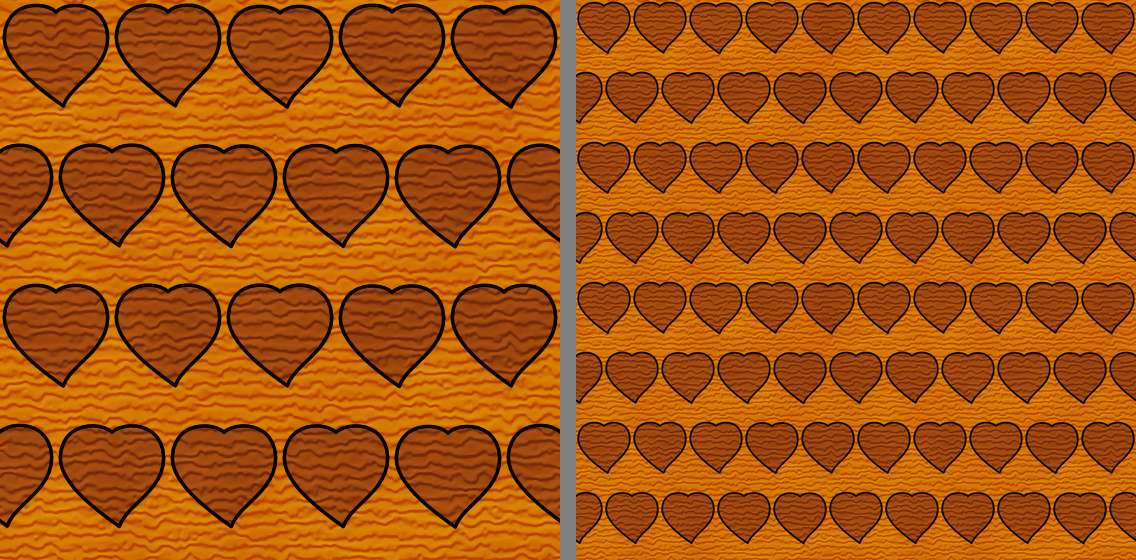
Left, the tile; right, the same tile 2 across and 2 down.
A Shadertoy shader for this pattern:

```glsl
// Staggered rows of brown hearts with black outlines on a coarse orange woven cloth.

float hash(vec2 p) {
    vec3 q = fract(vec3(p.xyx) * vec3(0.1031, 0.1030, 0.0973));
    q += dot(q, q.yzx + 33.33);
    return fract((q.x + q.y) * q.z);
}

// Value noise that wraps over the unit canvas; cells must be whole numbers
float wrapNoise(vec2 uv, vec2 cells) {
    vec2 p = uv * cells;
    vec2 i = floor(p), f = p - i;
    f = f * f * (3.0 - 2.0 * f);
    vec2 a = mod(i, cells), b = mod(i + 1.0, cells);
    return mix(mix(hash(a), hash(vec2(b.x, a.y)), f.x),
               mix(hash(vec2(a.x, b.y)), hash(b), f.x), f.y);
}

// Cloth relief: uneven ribs, steep below and gently sloped above
float clothHeight(vec2 uv) {
    float lumps = wrapNoise(uv, vec2(44.0, 52.0)) - 0.5;
    float crumbs = wrapNoise(uv, vec2(112.0, 104.0)) - 0.5;
    float rib = fract(uv.y * 48.0 + 0.8 * lumps + 0.35 * crumbs);
    float ridge = smoothstep(0.0, 0.32, rib) * (1.0 - smoothstep(0.32, 1.0, rib));
    return ridge + 0.4 * lumps + 0.5 * crumbs;
}

vec2 cubicBezier(vec2 a, vec2 b, vec2 c, vec2 d, float t) {
    float s = 1.0 - t;
    return s * s * s * a + 3.0 * s * s * t * b + 3.0 * s * t * t * c + t * t * t * d;
}

// Signed distance to a heart with a bent tip, negative inside
float heartDistance(vec2 p) {
    // Closed chain of curves: notch, left side, tip, right side
    vec2 knots[12] = vec2[12](
        vec2(0.0, 0.515), vec2(-0.10, 0.615), vec2(-0.45, 0.615),
        vec2(-0.462, 0.29), vec2(-0.462, 0.08), vec2(-0.20, -0.14),
        vec2(0.065, -0.325), vec2(0.13, -0.13), vec2(0.462, -0.01),
        vec2(0.462, 0.29), vec2(0.45, 0.615), vec2(0.10, 0.615));
    float nearest = 10.0, side = 1.0;
    vec2 a = knots[0];
    for (int k = 0; k < 12; k += 3) {
        for (int j = 1; j <= 12; j++) {
            vec2 b = cubicBezier(knots[k], knots[k + 1], knots[k + 2],
                                 knots[(k + 3) % 12], float(j) / 12.0);
            vec2 edge = b - a, toP = p - a;
            vec2 gap = toP - edge * clamp(dot(toP, edge) / dot(edge, edge), 0.0, 1.0);
            nearest = min(nearest, dot(gap, gap));
            if ((a.y > p.y) != (b.y > p.y) && toP.x < edge.x * toP.y / edge.y) side = -side;
            a = b;
        }
    }
    return side * sqrt(nearest);
}

void mainImage(out vec4 fragColor, in vec2 fragCoord) {
    vec2 uv = fragCoord / iResolution.xy;

    // Five hearts across, four rows, alternate rows shifted by half a cell
    vec2 grid = uv * vec2(5.0, 4.0);
    float row = floor(grid.y);
    grid.x += 0.5 * mod(row + 1.0, 2.0);
    vec2 cell = vec2(mod(floor(grid.x), 5.0), row);
    vec2 local = (fract(grid) - 0.5) * vec2(1.0, 1.25);
    local.y += 0.012 * (hash(cell + 7.0) - 0.5);
    float heart = heartDistance(local);
    float blur = 5.0 / min(iResolution.x, iResolution.y);

    // Relief lit from above
    float relief = clothHeight(uv) - clothHeight(uv + vec2(-0.0012, 0.0034));
    float light = clamp(0.5 + 0.8 * relief, 0.0, 1.0);
    float patchTone = wrapNoise(uv, vec2(9.0, 12.0)) - 0.5;
    light = clamp(light + 0.2 * patchTone, 0.0, 1.0);

    // Cloth, heart fill and outline
    vec3 cloth = mix(vec3(0.72, 0.25, 0.005), vec3(0.88, 0.58, 0.02), light);
    vec3 fill = mix(vec3(0.45, 0.16, 0.03), vec3(0.72, 0.35, 0.07), light);
    vec3 color = mix(fill, cloth, smoothstep(-blur, blur, heart));
    float outline = 1.0 - smoothstep(-0.6 * blur, 0.6 * blur, abs(heart) - 0.016);
    color = mix(color, vec3(0.02, 0.01, 0.02), outline);
    fragColor = vec4(color, 1.0);
}
```
